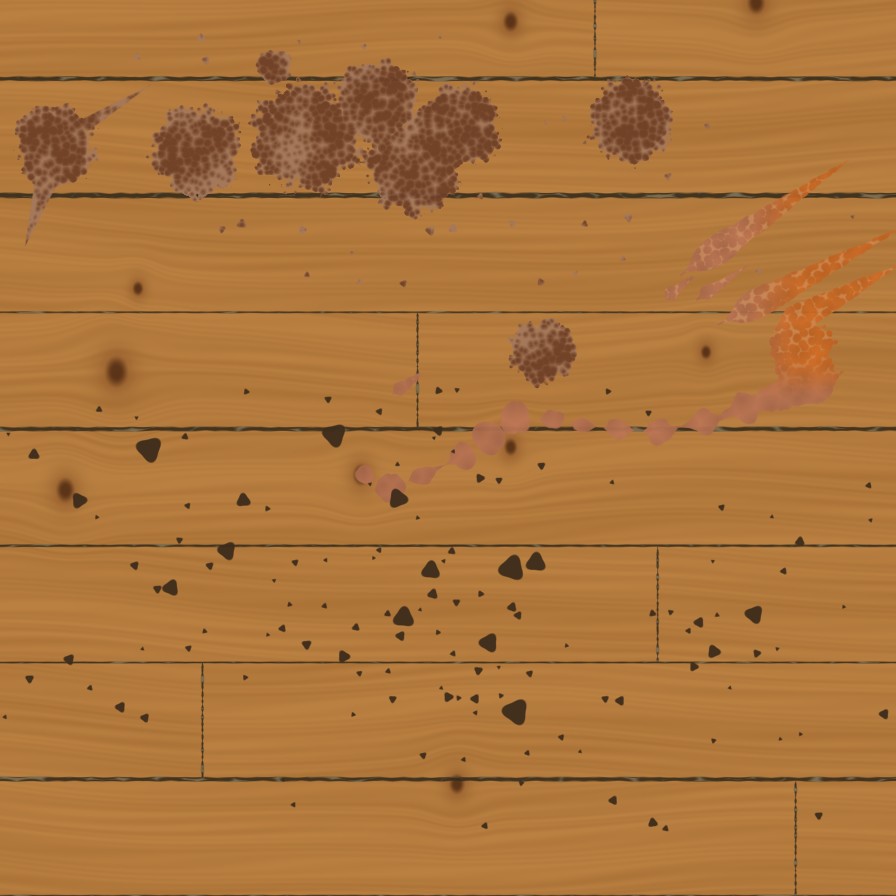
Reproduce this texture procedurally as a Shadertoy shader.

```glsl
// Worn pine floor: eight rows of planks with grain, knots and dirty seams,
// covered by rusty blots, a beaded pink smear with orange streaks, and dark spatter.
// Grain is layered sines; mottling and ragged edges come from cellular noise.

const float ROW = .1303;
const vec3 PINE = vec3(.725, .5, .255), PINE_DARK = vec3(.645, .42, .195);
const vec3 KNOT = vec3(.3, .16, .07), SEAM = vec3(.21, .17, .11), DUST = vec3(.46, .42, .32);
const vec3 RUST = vec3(.43, .245, .15), RUST_PALE = vec3(.64, .47, .36), SPATTER = vec3(.235, .17, .105);
const vec3 PINK = vec3(.69, .43, .31), ORANGE = vec3(.77, .4, .14), CREAM = vec3(.83, .6, .4);

// Per row: joint position (negative for none), half width of its lower seam
const float JOINT[8] = float[](.888, .226, .734, -1., .466, -1., -1., .664);
const float GAP[8] = float[](.0012, .0024, .001, .0014, .0024, .001, .003, .0025);

// Centre and radius of knots, blots and beads; ends of streaks
const vec3 KNOTS[9] = vec3[](vec3(.57, .976, .014), vec3(.844, .997, .016), vec3(.154, .678, .01),
    vec3(.13, .585, .021), vec3(.073, .453, .017), vec3(.403, .47, .015), vec3(.57, .501, .012),
    vec3(.788, .607, .01), vec3(.51, .125, .014));
const vec3 BLOTS[9] = vec3[](vec3(.061, .837, .045), vec3(.22, .831, .05), vec3(.341, .846, .06),
    vec3(.42, .885, .047), vec3(.51, .858, .048), vec3(.462, .813, .052), vec3(.306, .926, .019),
    vec3(.705, .866, .047), vec3(.606, .607, .036));
const vec3 BEADS[12] = vec3[](vec3(.408, .469, .013), vec3(.436, .456, .018), vec3(.47, .469, .012),
    vec3(.518, .491, .017), vec3(.545, .512, .021), vec3(.575, .532, .021), vec3(.618, .531, .013),
    vec3(.647, .526, .011), vec3(.69, .52, .015), vec3(.735, .518, .017), vec3(.785, .529, .017),
    vec3(.83, .544, .02));
const vec4 STREAKS[6] = vec4[](vec4(.76, .693, .948, .822), vec4(.802, .638, 1.01, .748),
    vec4(.86, .628, 1.01, .708), vec4(.778, .666, .838, .706), vec4(.742, .666, .774, .692),
    vec4(.438, .56, .475, .586));

vec2 hash2(vec2 p) {
    vec3 q = fract(p.xyx * vec3(.1031, .103, .0973));
    q += dot(q, q.yzx + 33.33);
    return fract((q.xx + q.yz) * q.zy);
}

// Distance to the nearest jittered point
float cellular(vec2 p) {
    float d = 2.;
    for (int i = 0; i < 9; i++) {
        vec2 cell = floor(p) + vec2(i % 3, i / 3) - 1.;
        d = min(d, length(cell + hash2(cell) - p));
    }
    return d;
}

float cover(float d, float soft) { return 1. - smoothstep(-soft, soft, d); }

float bump(vec2 p, vec2 centre, float size) { p = (p - centre) / size; return exp(-dot(p, p)); }

// Distance to segment ab, and the position along it
vec2 segment(vec2 p, vec2 a, vec2 b) {
    float h = clamp(dot(p - a, b - a) / dot(b - a, b - a), 0., 1.);
    return vec2(length(p - mix(a, b, h)), h);
}

// Teardrop from a to b, widest near a
float sliver(vec2 p, vec2 a, vec2 b, float width) {
    vec2 s = segment(p, a, b);
    return s.x - width * smoothstep(0., .2, s.y) * (1. - s.y);
}

// Random wobbly drops in a height band, thickest around impact centres
float drops(vec2 p, float scale, float radius, float amount, vec2 band) {
    float d = 1.;
    for (int i = 0; i < 9; i++) {
        vec2 cell = floor(p * scale) + vec2(i % 3, i / 3) - 1.;
        vec2 h = hash2(cell + scale), k = hash2(cell + 71.);
        vec2 c = (cell + .15 + .7 * h) / scale, q = p - c;
        float crowd = .25 + bump(c, vec2(.1, .42), .13) + bump(c, vec2(.5, .29), .17)
            + bump(c, vec2(.86, .31), .1) + bump(c, vec2(.45, .84), .2);
        float wobble = 1. + .18 * sin(3. * atan(q.y, q.x + 1e-5) + 9. * h.x);
        if (k.x < amount * crowd && c.y > band.x && c.y < band.y)
            d = min(d, length(q) * wobble - radius * mix(.35, 1., k.y * k.y));
    }
    return d;
}

vec3 planks(vec2 p, float px) {
    int row = min(int(p.y / ROW), 7), seam = min(int(p.y / ROW + .5), 7);
    float seed = 5.7 * float(row) + 2.3 * step(JOINT[row], p.x), bend = 0., near = 9.;
    for (int i = 0; i < 9; i++) {
        vec2 q = p - KNOTS[i].xy;
        float d = length(q * vec2(1.2, .9)) / KNOTS[i].z;
        bend -= q.y * .65 * exp(-.12 * d * d);
        near = min(near, d);
    }
    // Grain and knots
    float v = p.y + bend + .012 * sin(p.x * 5. + seed) + .004 * sin(p.x * 13. + 2. * seed);
    float grain = .12 * sin(v * 45. + seed + 2. * sin(p.x * 3. + seed))
        + .16 * sin(v * 270. + 3. * sin(v * 70. + seed))
        + .1 * sin(v * 680. + 3. * sin(p.x * 9. + v * 150.));
    vec3 col = mix(PINE, PINE_DARK, clamp(.27 + grain, 0., 1.));
    col = mix(col, KNOT * 1.5, .45 * exp(-.7 * near * near));
    col = mix(col, KNOT, .8 * cover(near - .55, .3));
    // Seams and butt joints
    float dirt = cellular(p * vec2(45., 160.));
    float d = abs(p.y - float(seam) * ROW) - GAP[seam] * (.6 + .8 * dirt);
    d = min(d, abs(p.x - JOINT[row]) - .0022 * dirt);
    return mix(col, mix(SEAM, DUST, smoothstep(.5, .9, dirt)), .9 * cover(d, px));
}

void mainImage(out vec4 fragColor, in vec2 fragCoord) {
    vec2 p = fragCoord / iResolution.xy;
    float px = 1. / iResolution.y, coarse = cellular(p * 45.), grit = cellular(p * 130.);
    float ragged = .6 * coarse + .4 * grit - .4;
    vec3 col = planks(p, px);

    // Rusty blots, tails and flecks
    float blot = drops(p, 34., .005, .22, vec2(.68, .96));
    for (int i = 0; i < 9; i++)
        blot = min(blot, length(p - BLOTS[i].xy) - BLOTS[i].z * (1. - .55 * ragged));
    blot = min(blot, sliver(p, vec2(.065, .84), vec2(.028, .725), .02));
    blot = min(blot, sliver(p, vec2(.07, .845), vec2(.168, .905), .01));
    float mottle = .5 * cellular(p * 24. + 7.) + .5 * grit;
    vec3 rust = mix(RUST, RUST_PALE, smoothstep(.25, .8, mottle + .2 * smoothstep(-.008, 0., blot)));
    col = mix(col, rust, .93 * cover(blot, px));

    // Beaded smear, orange splash and streaks
    float paint = length((p - vec2(.895, .612)) * vec2(1.1, .8)) - .036 + .035 * ragged;
    paint = min(paint, sliver(p, vec2(.94, .585), vec2(.79, .53), .03) + .008 * ragged);
    for (int i = 0; i < 11; i++) {
        vec3 a = BEADS[i], b = BEADS[i + 1];
        vec2 s = segment(p, a.xy, b.xy);
        paint = min(paint, s.x - mix(a.z, b.z, s.y) * (.55 + .45 * cos(6.2832 * s.y)) + .006 * coarse);
    }
    for (int i = 0; i < 6; i++)
        paint = min(paint, sliver(p, STREAKS[i].xy, STREAKS[i].zw, i < 3 ? .021 : .01) + .004 * ragged);
    float heat = smoothstep(.82, .9, p.x) * smoothstep(.55, .6, p.y);
    vec3 tint = mix(PINK, ORANGE, heat) * (.94 + .14 * coarse);
    tint = mix(tint, CREAM, .6 * smoothstep(.45, .8, grit) * smoothstep(.55, .62, p.y));
    col = mix(col, tint, .93 * cover(paint, px));

    // Dark spatter
    float spatter = min(drops(p, 17., .013, .32, vec2(.09, .57)), drops(p, 42., .0048, .2, vec2(.06, .58)));
    fragColor = vec4(mix(col, SPATTER, .95 * cover(spatter, px)), 1.);
}
```
